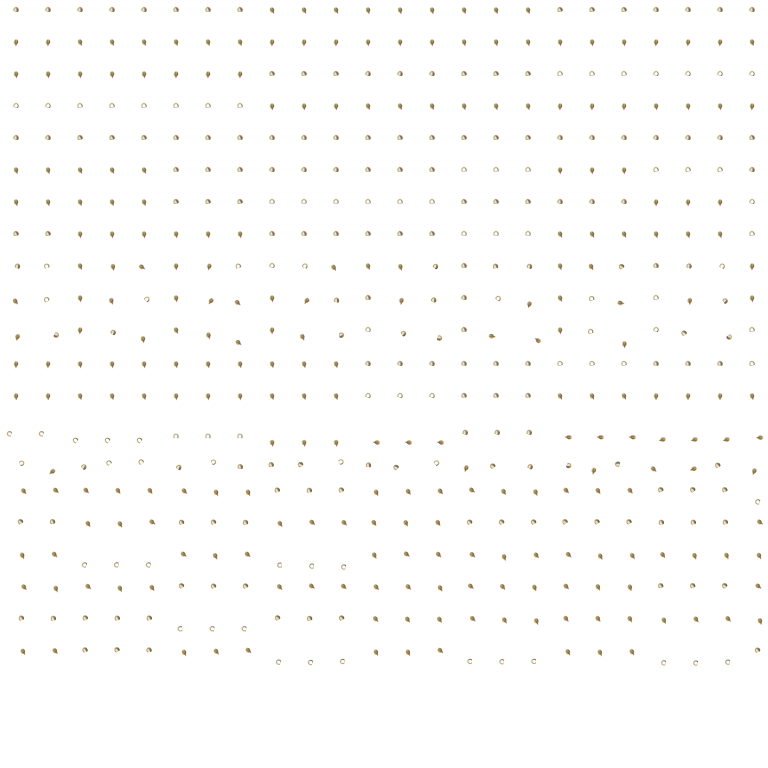
Write a Shadertoy shader that draws this pattern.

```glsl
// Tiny brass charms on a white sheet: 24 columns by 21 rows, lowest part empty.
// Columns form groups of three that share a charm kind; some rows are shaken
// loose, and the lower rows sit shifted and tilted. All built from distances.

const float COLUMNS = 24.0;
const float ROWS = 21.0;
const vec3 PAPER = vec3(1.0);
const vec3 CREAM = vec3(0.92, 0.89, 0.81);
const vec3 GOLD = vec3(0.69, 0.58, 0.33);
const vec3 BRONZE = vec3(0.40, 0.31, 0.16);
const vec3 SHADOW = vec3(0.27, 0.24, 0.21);

float hash(vec2 p, float seed) {
    vec3 q = fract(vec3(p.xyx + seed) * vec3(0.1031, 0.1030, 0.0973));
    q += dot(q, q.yzx + 33.33);
    return fract((q.x + q.y) * q.z);
}

float fill(float d, float aa) {
    return smoothstep(0.75, -0.75, d / aa);
}

mat2 rotation(float a) {
    return mat2(cos(a), sin(a), -sin(a), cos(a));
}

float ellipse(vec2 p, vec2 radii) {
    return (length(p / radii) - 1.0) * min(radii.x, radii.y);
}

// Ring with its lower end cut open
float horseshoe(vec2 p) {
    float ring = abs(length(p * vec2(1.0, 0.9)) - 0.066) - 0.014;
    return max(ring, -p.y - 0.045);
}

// Ribbed bead, dark on its right flank, with a stub of stem below
vec3 drawBead(vec3 color, vec2 p, float aa) {
    float stem = ellipse(p - vec2(0.022, -0.085), vec2(0.018, 0.032));
    color = mix(color, BRONZE, 0.8 * fill(stem, aa));
    float body = ellipse(p, vec2(0.066, 0.078));
    float rib = 0.5 + 0.5 * sin(p.x * 90.0 + p.y * 30.0);
    vec3 metal = mix(GOLD, BRONZE, smoothstep(-0.05, 0.10, p.x - 0.5 * p.y));
    metal *= mix(0.85, 1.1, rib);
    return mix(color, metal, 0.92 * fill(body, aa));
}

// Horseshoe with a cream hollow and a shaded right side
vec3 drawCap(vec3 color, vec2 p, float aa) {
    float cap = max(ellipse(p, vec2(0.070, 0.076)), -p.y - 0.055);
    color = mix(color, CREAM, fill(cap, aa));
    float side = max(cap, 0.015 - p.x - 0.3 * p.y);
    return mix(color, SHADOW, 0.65 * fill(side, aa));
}

// Kind 0: open horseshoe, 1: half-shaded cap, 2: solid bead
vec3 drawCharm(vec3 color, vec2 p, float kind, float aa) {
    if (kind > 1.5) return drawBead(color, p, aa);
    if (kind > 0.5) color = drawCap(color, p, aa);
    vec3 metal = mix(BRONZE, GOLD, smoothstep(-0.08, 0.06, p.y - p.x));
    return mix(color, metal, 0.9 * fill(horseshoe(p), aa));
}

float pickKind(float h) {
    return step(0.16, h) + step(0.46, h);
}

// Offset (x right, y down), tilt and kind of the charm in one cell
void placeCharm(vec2 cell, out vec2 offset, out float tilt, out float kind) {
    float row = cell.y;
    float group = floor((cell.x + 1.0) / 3.0);
    float member = mod(cell.x + 1.0, 3.0);
    vec2 shared = vec2(row < 5.0 ? floor(group / 3.0) : group, row);
    float g = hash(shared, 3.7);
    float g2 = hash(vec2(group, row), 11.3);
    float h = hash(cell, 5.1);
    float h2 = hash(cell, 17.9);
    kind = pickKind(g);
    tilt = (g2 - 0.5) * 0.6;
    offset = vec2(0.0, 0.06 * step(10.5, row));

    if (row > 7.5 && row < 10.5) {
        // Shaken rows: later members of a group stray further
        float shake = (row - 7.0) / 3.0 * member / 2.0;
        offset = vec2((h - 0.5) * 0.65, (0.1 + 0.35 * h2) * (row - 7.0) / 3.0) * shake;
        tilt += (h - 0.5) * 5.0 * shake;
        if (shake > 0.3) kind = pickKind(h2);
    } else if (row > 12.5 && row < 13.5) {
        // Whole groups slip together
        offset = vec2((g2 - 0.5) * 0.62, 0.15 + 0.38 * g);
        tilt = (g2 - 0.5) * 4.0;
        kind = step(0.5, g2) * pickKind(g);
    } else if (row > 13.5 && row < 14.5) {
        // Single charms scatter
        offset = vec2((h - 0.5) * 0.55, 0.12 + 0.4 * h2);
        tilt = (h - 0.5) * 4.0;
        kind = pickKind(h2);
    } else if (row > 14.5) {
        // Resettled rows, with a few groups dropped as open horseshoes
        float dropped = step(row > 19.5 ? 0.62 : 0.92, g2);
        offset = vec2(0.20 + 0.12 * (g - 0.5), 0.10 * h * g + 0.34 * dropped);
        tilt = -0.45 + (h - 0.5) * 0.6 - dropped;
        kind = mix(1.0 + step(0.3, g), 0.0, dropped);
    }
}

void mainImage(out vec4 fragColor, in vec2 fragCoord) {
    vec2 uv = fragCoord / iResolution.xy;
    vec2 p = vec2(uv.x, 1.0 - uv.y) * COLUMNS;
    float aa = COLUMNS / iResolution.y;
    vec3 color = PAPER;

    // Neighbour cells cover charms that stray over a cell edge
    for (int k = 0; k < 9; k++) {
        vec2 cell = floor(p) + vec2(k % 3 - 1, k / 3 - 1);
        if (min(cell.x, cell.y) < 0.0 || cell.x >= COLUMNS || cell.y >= ROWS) continue;
        vec2 offset;
        float tilt, kind;
        placeCharm(cell, offset, tilt, kind);
        vec2 d = p - cell - vec2(0.5, 0.31) - offset;
        color = drawCharm(color, rotation(tilt) * vec2(d.x, -d.y), kind, aa);
    }
    fragColor = vec4(color, 1.0);
}
```
